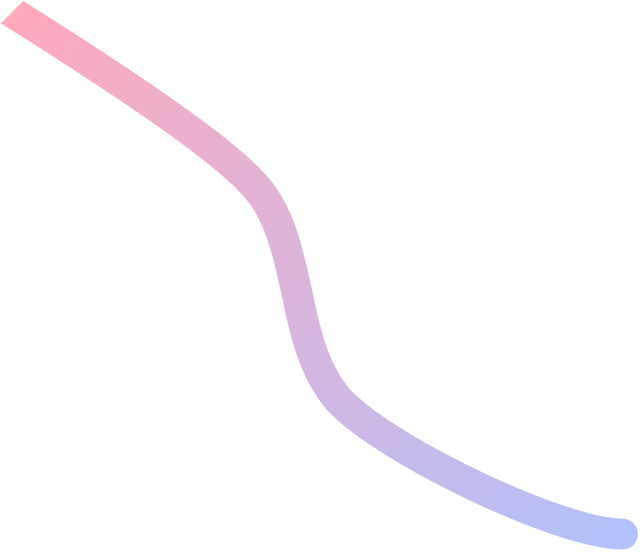
A WebGL 1 fragment shader for this background:

```glsl
precision highp float;

uniform vec2 u_resolution;

// Canvas is 1 unit wide and CANVAS_HEIGHT units tall
const float CANVAS_HEIGHT = 0.8633;
const float HALF_WIDTH = 0.0241;
const int CURVE_STEPS = 20;

const vec3 BACKGROUND = vec3(1.0);
const vec3 PINK = vec3(1.0, 0.665, 0.74);
const vec3 PERIWINKLE = vec3(0.70, 0.755, 0.98);

// Joints of the ribbon centre line, from upper left to lower right
const vec2 TAIL = vec2(-0.0176, 0.8672);
const vec2 UPPER_BEND = vec2(0.3971, 0.5742);
const vec2 MIDDLE = vec2(0.4635, 0.4076);
const vec2 LOWER_BEND = vec2(0.5299, 0.2370);
const vec2 TIP = vec2(0.9727, 0.0280);

// Slanted cut at the upper left end
const vec2 CUT_POINT = vec2(0.0189, 0.8444);
const vec2 CUT_NORMAL = vec2(-0.7071, 0.7071);

float segmentDistance(vec2 p, vec2 a, vec2 b) {
  vec2 ap = p - a;
  vec2 ab = b - a;
  return length(ap - ab * clamp(dot(ap, ab) / dot(ab, ab), 0.0, 1.0));
}

vec2 cubicPoint(vec2 a, vec2 b, vec2 c, vec2 d, float t) {
  float s = 1.0 - t;
  return s * s * s * a + 3.0 * s * s * t * b + 3.0 * s * t * t * c + t * t * t * d;
}

float cubicDistance(vec2 p, vec2 a, vec2 b, vec2 c, vec2 d) {
  float nearest = 10.0;
  vec2 previous = a;
  for (int i = 1; i <= CURVE_STEPS; i++) {
    vec2 next = cubicPoint(a, b, c, d, float(i) / float(CURVE_STEPS));
    nearest = min(nearest, segmentDistance(p, previous, next));
    previous = next;
  }
  return nearest;
}

// Signed distance to the ribbon: round at the tip, cut at the tail
float ribbonDistance(vec2 p) {
  float d = cubicDistance(p, TAIL, vec2(0.1693, 0.75), vec2(0.3385, 0.6393), UPPER_BEND);
  d = min(d, cubicDistance(p, UPPER_BEND, vec2(0.4375, 0.5299), vec2(0.4492, 0.4701), MIDDLE));
  d = min(d, cubicDistance(p, MIDDLE, vec2(0.4766, 0.3438), vec2(0.4896, 0.2839), LOWER_BEND));
  d = min(d, cubicDistance(p, LOWER_BEND, vec2(0.6016, 0.1602), vec2(0.875, 0.028), TIP));
  return max(d - HALF_WIDTH, dot(p - CUT_POINT, CUT_NORMAL));
}

void main() {
  vec2 p = gl_FragCoord.xy / u_resolution * vec2(1.0, CANVAS_HEIGHT);
  float pixel = 1.0 / u_resolution.x;

  // Linear gradient from the cut end to the tip
  vec2 axis = TIP - CUT_POINT;
  float along = clamp(dot(p - CUT_POINT, axis) / dot(axis, axis), 0.0, 1.0);
  vec3 ribbonColor = mix(PINK, PERIWINKLE, along);

  // Smooth edge about one pixel wide
  float coverage = 1.0 - smoothstep(-0.8 * pixel, 0.8 * pixel, ribbonDistance(p));
  gl_FragColor = vec4(mix(BACKGROUND, ribbonColor, coverage), 1.0);
}
```
